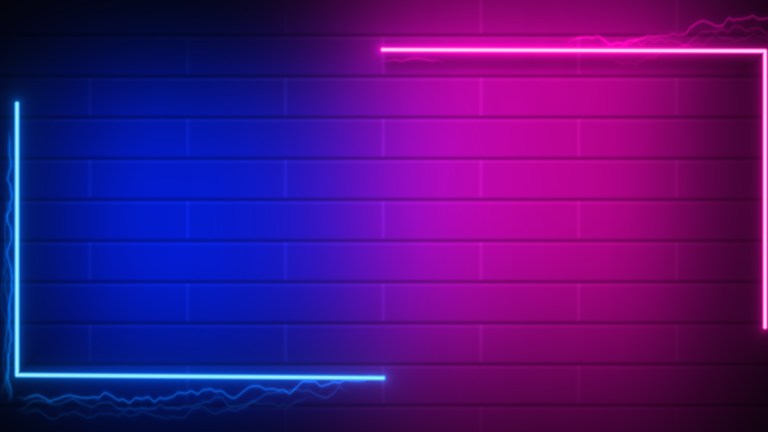
This background is drawn by a Shadertoy shader. Its source:

```glsl
#define BRICK_SIZE vec2(0.4525, 0.0952)
#define BRICK_ORIGIN vec2(0.2083, 0.5385)
#define TUBE_RADIUS 0.0052
#define BLUE_LIGHT vec3(0.00, 0.095, 0.79)
#define MAGENTA_LIGHT vec3(0.73, 0.00, 0.54)
#define AMBIENT vec3(0.010, 0.012, 0.025)
#define CYAN_GLOW vec3(0.02, 0.52, 0.86)
#define PINK_GLOW vec3(1.00, 0.02, 0.68)
#define CYAN_CORE vec3(0.58, 0.93, 1.00)
#define PINK_CORE vec3(1.00, 0.80, 0.98)

float hash(vec2 p) {
    return fract(sin(dot(p, vec2(127.1, 311.7))) * 43758.5453);
}

float noise(vec2 p) {
    vec2 i = floor(p), f = fract(p);
    f = f * f * (3.0 - 2.0 * f);
    return mix(mix(hash(i), hash(i + vec2(1, 0)), f.x),
               mix(hash(i + vec2(0, 1)), hash(i + vec2(1, 1)), f.x), f.y);
}

float bell(float x, float width) {
    return exp(-x * x / (width * width));
}

// Flat-topped falloff with a separate reach on each side
float pool(float x, float below, float above) {
    return exp(-pow(abs(x) / (x < 0.0 ? below : above), 2.6));
}

float segment(vec2 p, vec2 a, vec2 b) {
    vec2 ab = b - a;
    return length(p - a - ab * clamp(dot(p - a, ab) / dot(ab, ab), 0.0, 1.0));
}

// Two soft pools of light, dimmed towards the outer corners
vec3 wallLight(vec2 p) {
    vec2 b = p - vec2(0.36, 0.48);
    vec2 m = p - vec2(1.18, 0.65);
    float blue = pool(b.x, 0.55, 0.60) * pool(b.y, 0.41, 0.43);
    float magenta = pool(m.x, 0.41, 0.635) * pool(m.y, 0.64, 0.90);
    float upperLeft = bell(length(max(vec2(0.40 - p.x, p.y - 0.70), 0.0)), 0.42);
    float upperRight = bell(length(max(p - vec2(1.40, 0.75), 0.0)), 0.45);
    return AMBIENT + BLUE_LIGHT * blue * upperLeft + MAGENTA_LIGHT * magenta * upperRight;
}

// Running bond: x is the shaded groove, y the lit edge
vec2 brickJoints(vec2 p) {
    vec2 q = (p - BRICK_ORIGIN) / BRICK_SIZE;
    q.x -= 0.5 * mod(floor(q.y), 2.0);
    vec2 d = (fract(q + 0.5) - 0.5) * BRICK_SIZE;
    float groove = bell(d.y, 0.0045);
    float edge = 0.6 * bell(d.y + 0.008, 0.004) + 0.7 * bell(d.x, 0.0045) * (1.0 - groove);
    return vec2(groove, edge);
}

// Thin wandering filament along q.x, fading at both ends
float filament(vec2 q, float start, float end, float sway, float seed) {
    float wave = noise(vec2(q.x * 24.0, seed)) - 0.5 + 0.4 * (noise(vec2(q.x * 70.0, seed + 5.0)) - 0.5);
    float d = q.y - sway * wave;
    float fade = smoothstep(start, start + 0.05, q.x) * (1.0 - smoothstep(end - 0.05, end, q.x));
    return fade * (bell(d, 0.0035) + 0.25 * bell(d, 0.010));
}

// Glow around a tube, then its pale core
vec3 addTube(vec3 col, float d, vec3 glow, vec3 core) {
    col += glow * (0.65 * exp(-d / 0.009) + 0.13 * exp(-d / 0.05));
    float aa = 1.0 / iResolution.y;
    float body = 1.0 - smoothstep(TUBE_RADIUS - aa, TUBE_RADIUS + 1.5 * aa, d);
    return mix(col, mix(core, glow, 0.55 * smoothstep(0.2, 1.0, d / TUBE_RADIUS)), body);
}

void mainImage(out vec4 fragColor, in vec2 fragCoord) {
    vec2 p = fragCoord / iResolution.y;

    // Brick wall
    vec3 col = wallLight(p);
    vec2 joints = brickJoints(p);
    col *= 0.99 + 0.02 * noise(p * vec2(35.0, 12.0));
    col *= 1.0 - 0.24 * joints.x;
    col += joints.y * (0.08 * col + vec3(0.025, 0.035, 0.03) * smoothstep(0.1, 0.6, col.b));

    // Shade beneath the upper tube
    col *= 1.0 - 0.3 * bell(segment(p, vec2(0.91, 0.857), vec2(1.72, 0.855)), 0.022);

    // Faint electric filaments
    float cyan = 0.0, pink = 0.0;
    for (int i = 0; i < 3; i++) {
        float k = float(i);
        float strength = 0.30 / (1.0 + 1.3 * k);
        float lower = 0.078 - 0.018 * k + 0.035 * smoothstep(0.3, 0.88, p.x);
        cyan += strength * filament(vec2(p.x, p.y - lower), 0.03, 0.9 - 0.08 * k, 0.025, k + 1.0);
        cyan += strength * filament(vec2(p.y, p.x - 0.021 + 0.006 * k), 0.06, 0.71 - 0.15 * k, 0.012, k + 11.0);
        float upper = 0.902 + 0.05 * smoothstep(1.4, 1.72, p.x) - 0.022 * k;
        pink += 0.7 * strength * filament(vec2(p.x, p.y - upper), 1.3 + 0.05 * k, 1.85, 0.03, k + 21.0);
    }
    pink += 0.15 * filament(vec2(p.x, p.y - 0.864), 0.87, 1.04, 0.02, 31.0);
    col += CYAN_GLOW * cyan + PINK_GLOW * pink;

    // Neon corners
    vec2 cyanCorner = vec2(0.0394, 0.132), pinkCorner = vec2(1.771, 0.882);
    float cyanDist = min(segment(p, vec2(0.0394, 0.7600), cyanCorner),
                         segment(p, cyanCorner, vec2(0.887, 0.125)));
    float pinkDist = min(segment(p, vec2(0.886, 0.885), pinkCorner),
                         segment(p, pinkCorner, vec2(1.771, 0.243)));
    col = addTube(col, cyanDist, CYAN_GLOW, CYAN_CORE);
    col = addTube(col, pinkDist, PINK_GLOW, PINK_CORE);

    fragColor = vec4(clamp(col, 0.0, 1.0), 1.0);
}
```
